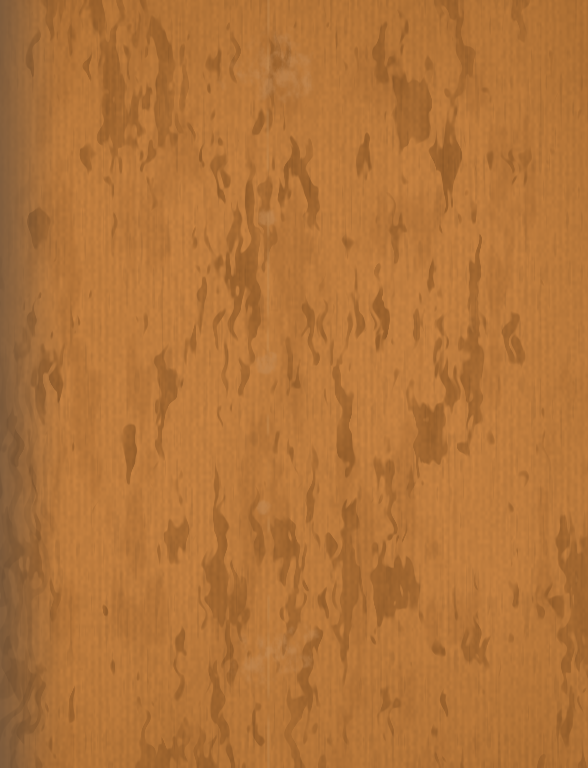
A Shadertoy shader for this texture:

```glsl
// Warm varnished wood board: fine vertical ribs, ragged brown flecks and a shaded left edge.

float hash(vec2 cell) {
    vec3 q = fract(vec3(cell.xyx) * 0.1031);
    q += dot(q, q.yzx + 33.33);
    return fract((q.x + q.y) * q.z);
}

float noise(vec2 p) {
    vec2 i = floor(p), f = fract(p);
    f = f * f * (3.0 - 2.0 * f);
    return mix(mix(hash(i), hash(i + vec2(1, 0)), f.x),
               mix(hash(i + vec2(0, 1)), hash(i + vec2(1, 1)), f.x), f.y);
}

float fbm(vec2 p) {
    float sum = 0.0, gain = 0.5;
    for (int i = 0; i < 4; i++) {
        sum += gain * noise(p);
        p = p * 2.03 + 17.3;
        gain *= 0.5;
    }
    return sum / 0.9375;
}

// Ragged flecks, stretched along the grain and gathered in loose clusters
float fleckMask(vec2 p, float x) {
    p += 0.012 * (vec2(noise(p * 45.0), noise(p * 45.0 + 80.0)) - 0.5);
    float n = 0.24 * noise(p * vec2(11.0, 5.0) + 4.7)
            + 0.30 * noise(p * vec2(42.0, 14.0) + 21.0)
            + 0.26 * noise(p * vec2(95.0, 24.0) + 9.0)
            + 0.20 * noise(p * vec2(190.0, 60.0) + 33.0);
    // Denser toward the top and in the lower right
    n += 0.05 * smoothstep(0.68, 0.9, p.y);
    n += 0.05 * smoothstep(0.3, 0.05, p.y) * smoothstep(0.2, 0.9, x);
    n += 0.05 * smoothstep(0.16, 0.0, length((vec2(x, p.y) - vec2(0.84, 0.86)) * vec2(1.6, 1.0)));
    n += 0.05 * smoothstep(0.16, 0.0, length((vec2(x, p.y) - vec2(0.43, 0.84)) * vec2(1.6, 1.0)));
    return smoothstep(0.60, 0.66, n);
}

void mainImage(out vec4 fragColor, in vec2 fragCoord) {
    vec2 p = fragCoord / iResolution.y;
    float width = iResolution.x / iResolution.y;
    float x = p.x / width;

    // Ground tone, brightest across the middle
    float glow = 0.86 - 2.3 * pow(abs(p.y - 0.53), 2.0);
    glow += 0.55 * (fbm(p * vec2(9.0, 4.0) + 31.0) - 0.5);
    glow -= 0.25 * smoothstep(0.85, 1.0, x);
    vec3 color = mix(vec3(0.68, 0.435, 0.20), vec3(0.765, 0.50, 0.25), clamp(glow, 0.0, 1.0));

    // Brown flecks with fainter stains around them
    float stain = smoothstep(0.54, 0.70, fbm(p * vec2(34.0, 10.0) + 63.0));
    color = mix(color, vec3(0.65, 0.41, 0.19), 0.4 * stain);
    float fleckDepth = 0.45 + 0.5 * noise(p * vec2(50.0, 20.0) + 50.0);
    color = mix(color, vec3(0.59, 0.37, 0.165), fleckDepth * fleckMask(p, x));

    // Fine ribs, thin pores and grit
    float ribPhase = p.x * 110.0 + 0.3 * noise(p * vec2(20.0, 3.0));
    float rib = cos(6.2832 * ribPhase);
    color *= 1.0 + 0.020 * rib * (0.3 + noise(vec2(p.x * 60.0, p.y * 9.0)));
    float fiber = noise(p * vec2(260.0, 28.0) + 5.0);
    color *= 1.0 + 0.035 * (fiber - 0.5) - 0.06 * smoothstep(0.74, 0.92, fiber);
    color *= 1.0 + 0.055 * (noise(p * vec2(300.0, 190.0)) - 0.5);

    // Pale scuffs along a worn vertical line
    float scuff = 0.0;
    for (int i = 0; i < 5; i++) {
        float k = float(i);
        float big = mod(k, 4.0) == 0.0 ? 1.0 : 0.3;
        vec2 center = vec2(0.46 * width + 0.03 * (hash(vec2(k, 3.0)) - 0.5), 0.15 + 0.19 * k);
        vec2 d = (p - center) / (vec2(0.055, 0.05) * big);
        d += 1.5 * (vec2(fbm(p * 45.0), fbm(p * 45.0 + 40.0)) - 0.5);
        scuff += smoothstep(1.0, 0.5, length(d)) * smoothstep(0.25, 0.7, fbm(p * vec2(100.0, 60.0)));
    }
    color = mix(color, vec3(0.76, 0.54, 0.33), 0.6 * min(scuff, 1.0));
    float lineOffset = p.x - 0.455 * width - 0.0015 * noise(vec2(2.0, p.y * 6.0));
    float wornLine = smoothstep(0.0028, 0.0004, abs(lineOffset));
    wornLine *= smoothstep(0.35, 0.75, noise(vec2(8.0, p.y * 38.0)));
    color = mix(color, vec3(0.79, 0.57, 0.34), 0.4 * wornLine);

    // Greyed left edge with wavy figure in its lower half
    float edge = 1.0 - smoothstep(-0.04, 0.12, x + 0.02 * (fbm(p * vec2(12.0, 7.0)) - 0.5));
    float figure = sin(p.x * 190.0 + 30.0 * fbm(p * vec2(10.0, 6.0) + 12.0));
    float figureArea = smoothstep(0.14, 0.04, x) * smoothstep(0.62, 0.4, p.y);
    color = mix(color, vec3(0.44, 0.335, 0.24), 0.9 * edge);
    color *= 1.0 - 0.06 * figureArea * smoothstep(0.0, 0.7, figure);

    fragColor = vec4(color, 1.0);
}
```
